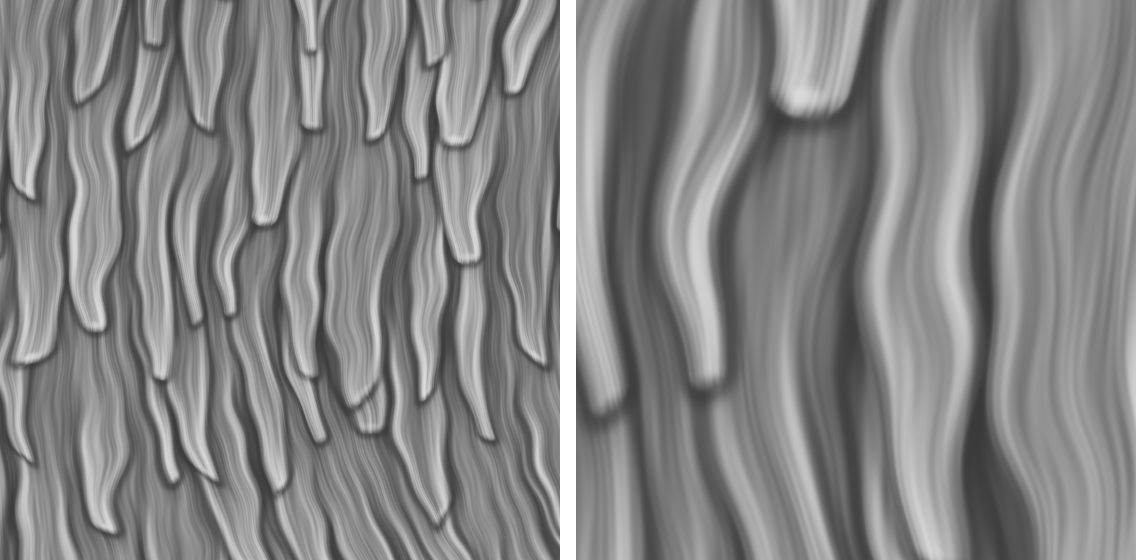
Left, the full canvas; right, a detail of the centre.
This texture is drawn by a WebGL 2 fragment shader. Its source:

```glsl
#version 300 es
precision highp float;

uniform vec2 u_resolution;
out vec4 fragColor;

// Plate layout, in canvas heights
const vec2 CELL = vec2(0.098, 0.28);
const float MIN_LENGTH = 0.32;
const float MAX_LENGTH = 0.56;
const float CORNER = 0.020;

// Relief widths and strengths
const float GROOVE_WIDTH = 0.0072;
const float GROOVE_DEPTH = 0.25;
const float SHADE_WIDTH = 0.017;
const float SHADE_SHARE = 0.16;
const float RIM_INSET = 0.0125;
const float RIM_WIDTH = 0.0068;
const float RIM_LIGHT = 0.26;

// Tones
const float BASE_TONE = 0.535;
const float PLATE_TONE = 0.555;
const float TONE_SPREAD = 0.12;
const float TIP_LIGHT = 0.10;
const float FOLD_AMOUNT = 0.105;
const float FIBRE_AMOUNT = 0.026;
const float MID_TONE = 0.56;
const float TONE_RANGE = 0.34;

vec4 hash4(vec2 cell) {
    vec4 h = fract(cell.xyxy * vec4(0.1031, 0.1030, 0.0973, 0.1099));
    h += dot(h, h.wzxy + 33.33);
    return fract((h.xxyz + h.yzzw) * h.zywx);
}

float bell(float x) {
    return exp(-x * x);
}

// Bends the vertical grain: a sweep at the foot and top, plus layered waves
vec2 bendGrain(vec2 p) {
    float foot = max(0.5 - p.y, 0.0);
    float x = p.x - 0.42 * foot * foot * smoothstep(-0.3, 0.6, p.x);
    x -= 0.07 * max(p.y - 0.5, 0.0);
    x += 0.009 * sin(p.y * 8.0 + p.x * 9.0);
    x += 0.005 * sin(p.y * 19.0 + p.x * 23.0 + 1.3);
    x += 0.0022 * sin(p.y * 47.0 - p.x * 37.0 + 4.1);
    return vec2(x, p.y);
}

// Broad rounded folds with bright crests, centred near zero
float folds(vec2 p) {
    float sum = 0.0;
    float frequency = 58.0;
    float weight = 0.66;
    for (int i = 0; i < 4; i++) {
        float phase = 1.6 * sin(p.y * 5.3 + p.x * 21.0 + float(i) * 2.4);
        float wave = sin(p.x * frequency + phase);
        sum += weight * (1.2 - 2.0 * sqrt(wave * wave + 0.02));
        frequency *= 1.73;
        weight *= 0.62;
    }
    return sum;
}

// Fine long streaks
float fibres(vec2 p) {
    float sum = 0.0;
    float frequency = 270.0;
    for (int i = 0; i < 4; i++) {
        float k = float(i);
        float phase = 2.4 * sin(p.y * (9.0 + 5.0 * k) + p.x * (47.0 + 31.0 * k) + k);
        sum += sin(p.x * frequency + phase) * (0.6 + 0.4 * sin(p.y * 13.0 + p.x * 90.0 + k * 2.1));
        frequency *= 1.53;
    }
    return sum;
}

float grain(vec2 p) {
    return FOLD_AMOUNT * folds(p) + FIBRE_AMOUNT * fibres(p);
}

// Positive inside a long plate that hangs down to a rounded, slanted foot
float plateDepth(vec2 q, float halfWidth, float slant) {
    vec2 edge = vec2(abs(q.x) - halfWidth, -q.y - slant * q.x);
    float corner = min(CORNER, halfWidth * 0.8);
    edge += corner;
    return corner - length(max(edge, 0.0)) - min(max(edge.x, edge.y), 0.0);
}

// Lays one plate over the tone beneath it
float addPlate(float tone, vec2 p, vec2 cell) {
    vec4 rnd = hash4(cell + 57.0);
    vec4 form = hash4(cell + 191.0);
    vec2 tip = (cell + vec2(0.5 + 0.6 * (rnd.x - 0.5), rnd.y)) * CELL;
    vec2 q = p - tip;
    q.x += 0.005 * sin(q.y * 19.0 + form.x * 6.28) + 0.06 * (form.y - 0.5) * q.y;
    q.x += 0.0018 * sin(q.y * 53.0 + form.z * 6.28);

    float taper = mix(0.5, 1.0, smoothstep(-0.02, 0.20, q.y));
    float halfWidth = CELL.x * mix(0.25, 0.60, rnd.z) * taper;
    float depth = plateDepth(q, halfWidth, 2.0 * (form.z - 0.5));
    float reach = mix(MIN_LENGTH, MAX_LENGTH, rnd.w);
    float presence = 1.0 - smoothstep(0.45 * reach, reach, q.y);

    float surface = PLATE_TONE + TONE_SPREAD * (form.w - 0.5);
    surface += TIP_LIGHT * exp(-max(q.y, 0.0) / 0.13);
    surface += grain(vec2(q.x / mix(1.0, taper, 0.6), q.y) + rnd.xy * 7.0);
    float rimShare = 0.68 + 0.32 * sin(q.y * 14.0 + form.x * 6.28 + 2.0 * q.x / halfWidth);
    surface += RIM_LIGHT * rimShare * bell((depth - RIM_INSET) / RIM_WIDTH);

    float cover = smoothstep(-0.0025, 0.0025, depth) * presence;
    tone = mix(tone, surface, cover);
    float shadow = bell((depth + 0.002) / GROOVE_WIDTH);
    shadow += SHADE_SHARE * bell((depth + 0.012) / SHADE_WIDTH);
    return tone - GROOVE_DEPTH * shadow * presence;
}

void main() {
    vec2 p = bendGrain(gl_FragCoord.xy / u_resolution.y);
    float tone = BASE_TONE + grain(p);

    // Lower rows come first, so higher plates overlap them
    vec2 home = floor(p / CELL);
    for (int row = -2; row <= 1; row++) {
        for (int column = -1; column <= 1; column++) {
            tone = addPlate(tone, p, home + vec2(column, row));
        }
    }

    // Soft limits at both ends of the range
    tone = MID_TONE + TONE_RANGE * tanh((tone - MID_TONE) / TONE_RANGE);
    fragColor = vec4(vec3(tone), 1.0);
}
```
